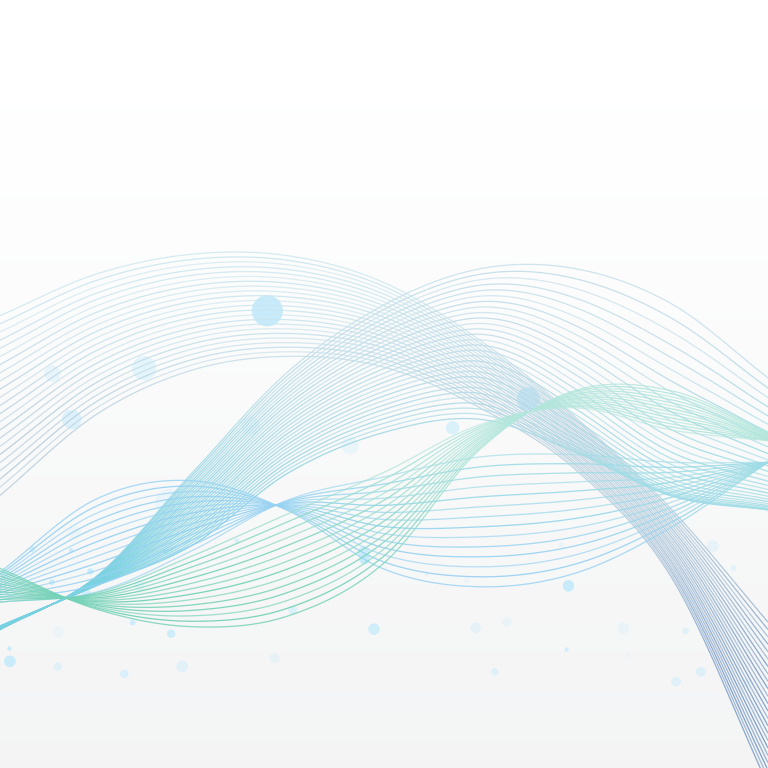
Write a Shadertoy shader that draws this background.

```glsl
const int KNOTS = 9;

float hash(vec2 p, float seed) {
    vec3 q = fract(vec3(p.xyx + seed) * vec3(0.1031, 0.1030, 0.0973));
    q += dot(q, q.yzx + 33.33);
    return fract((q.x + q.y) * q.z);
}

// Smooth cubic through evenly spaced heights across the canvas
float curve(float k[KNOTS], float x) {
    float s = clamp(x, 0.0, 1.0) * float(KNOTS - 1);
    int i = min(int(s), KNOTS - 2);
    float f = s - float(i);
    float b = k[i], c = k[i + 1];
    float a = i > 0 ? k[i - 1] : 2.0 * b - c;
    float d = i < KNOTS - 2 ? k[i + 2] : 2.0 * c - b;
    return b + 0.5 * f * (c - a + f * (2.0 * a - 5.0 * b + 4.0 * c - d
         + f * (3.0 * (b - c) + d - a)));
}

float slope(float k[KNOTS], float x) {
    const float h = 0.002;
    return (curve(k, x + h) - curve(k, x - h)) / (2.0 * h);
}

// Antialiased coverage of a thin line
float stroke(float dist, float width, float pixel) {
    return clamp((0.5 * (width + pixel) - dist) / pixel, 0.0, min(1.0, width / pixel));
}

// Fan of strands blended between two edge curves
vec3 strands(vec3 base, vec2 uv, float pixel, float first[KNOTS], float last[KNOTS],
             int count, float crowd, vec3 tint, float strength) {
    float y0 = curve(first, uv.x), y1 = curve(last, uv.x);
    float s0 = slope(first, uv.x), s1 = slope(last, uv.x);
    for (int i = 0; i < count; i++) {
        float t = float(i) / float(count - 1);
        float blend = 1.0 - pow(1.0 - t, crowd);
        float grade = mix(s0, s1, blend);
        float dist = abs(uv.y - mix(y0, y1, blend)) / sqrt(1.0 + grade * grade);
        float weight = strength * (0.85 + 0.15 * sin(float(i) * 2.3));
        base = mix(base, tint, stroke(dist, 0.0017, pixel) * weight);
    }
    return base;
}

// One jittered disc per cell, thinned outside a horizontal band
vec3 bubbles(vec3 base, vec2 uv, float pixel, float cells, float maxRadius,
             vec2 band, float density, float seed) {
    vec2 id = floor(uv * cells);
    float radius = maxRadius * mix(0.3, 1.0, hash(id, seed));
    vec2 jitter = vec2(hash(id, seed + 7.0), hash(id, seed + 13.0));
    float margin = radius * cells;
    vec2 center = (id + mix(vec2(margin), vec2(1.0 - margin), jitter)) / cells;
    float inBand = step(band.x, center.y) * step(center.y, band.y);
    float present = inBand * step(hash(id, seed + 21.0), density);
    float disc = 1.0 - smoothstep(-0.5, 0.5, (length(uv - center) - radius) / pixel);
    float alpha = mix(0.15, 0.85, pow(hash(id, seed + 31.0), 1.5));
    return mix(base, vec3(0.74, 0.91, 0.985), disc * present * alpha);
}

void mainImage(out vec4 fragColor, in vec2 fragCoord) {
    vec2 uv = fragCoord / iResolution.xy;
    float pixel = 1.0 / iResolution.y;

    // Edge heights of each ribbon
    float archTop[KNOTS] = float[](0.589, 0.643, 0.669, 0.667, 0.632, 0.557, 0.456, 0.336, 0.190);
    float archLow[KNOTS] = float[](0.355, 0.460, 0.518, 0.536, 0.522, 0.469, 0.388, 0.247, -0.022);
    float hillTop[KNOTS] = float[](0.180, 0.249, 0.384, 0.516, 0.603, 0.650, 0.650, 0.604, 0.508);
    float hillLow[KNOTS] = float[](0.185, 0.237, 0.290, 0.384, 0.437, 0.454, 0.411, 0.354, 0.336);
    float blueA[KNOTS] = float[](0.255, 0.350, 0.374, 0.335, 0.259, 0.236, 0.254, 0.314, 0.398);
    float blueB[KNOTS] = float[](0.216, 0.229, 0.283, 0.349, 0.379, 0.405, 0.408, 0.398, 0.398);
    float greenA[KNOTS] = float[](0.260, 0.207, 0.184, 0.198, 0.267, 0.415, 0.492, 0.491, 0.437);
    float greenB[KNOTS] = float[](0.216, 0.228, 0.276, 0.331, 0.385, 0.447, 0.469, 0.440, 0.426);

    // Soft vertical backdrop
    vec3 color = mix(vec3(0.955, 0.957, 0.96), vec3(1.0), smoothstep(-0.1, 1.0, uv.y));

    // Large and small bubbles
    float fade = 1.0 - step(0.75, uv.x);
    color = bubbles(color, uv, pixel, 8.0, 0.021, vec2(0.25, 0.64), 0.5 * fade, 3.0);
    color = bubbles(color, uv, pixel, 20.0, 0.008, vec2(0.11, 0.31), 0.5, 17.0);

    // Broad arch, darker toward the lower right
    vec3 archTint = mix(vec3(0.45, 0.59, 0.77), vec3(0.71, 0.80, 0.86), smoothstep(0.05, 0.38, uv.y));
    archTint = mix(archTint, vec3(0.79, 0.90, 0.93), smoothstep(0.4, 0.62, uv.y));
    color = strands(color, uv, pixel, archTop, archLow, 23, 1.0, archTint, 0.9);

    // Right hill, gathered into a dense ribbon at both ends
    float crowd = mix(1.0, 2.2, smoothstep(0.6, 0.92, uv.x));
    vec3 hillTint = mix(vec3(0.47, 0.82, 0.88), vec3(0.77, 0.87, 0.91), smoothstep(0.2, 0.6, uv.y));
    hillTint = mix(hillTint, vec3(0.64, 0.87, 0.90),
                   smoothstep(0.65, 0.9, uv.x) * (1.0 - smoothstep(0.38, 0.52, uv.y)));
    color = strands(color, uv, pixel, hillTop, hillLow, 29, crowd, hillTint, 0.95);

    // Blue and green waves
    vec3 blueTint = mix(vec3(0.59, 0.82, 0.95), vec3(0.62, 0.86, 0.90),
                        smoothstep(0.3, 0.6, uv.x) * smoothstep(0.26, 0.38, uv.y));
    color = strands(color, uv, pixel, blueA, blueB, 14, 1.0, blueTint, 0.95);
    vec3 greenTint = mix(vec3(0.45, 0.82, 0.71), vec3(0.70, 0.90, 0.86), smoothstep(0.2, 0.46, uv.y));
    color = strands(color, uv, pixel, greenA, greenB, 14, 1.0, greenTint, 0.95);

    fragColor = vec4(color, 1.0);
}
```
